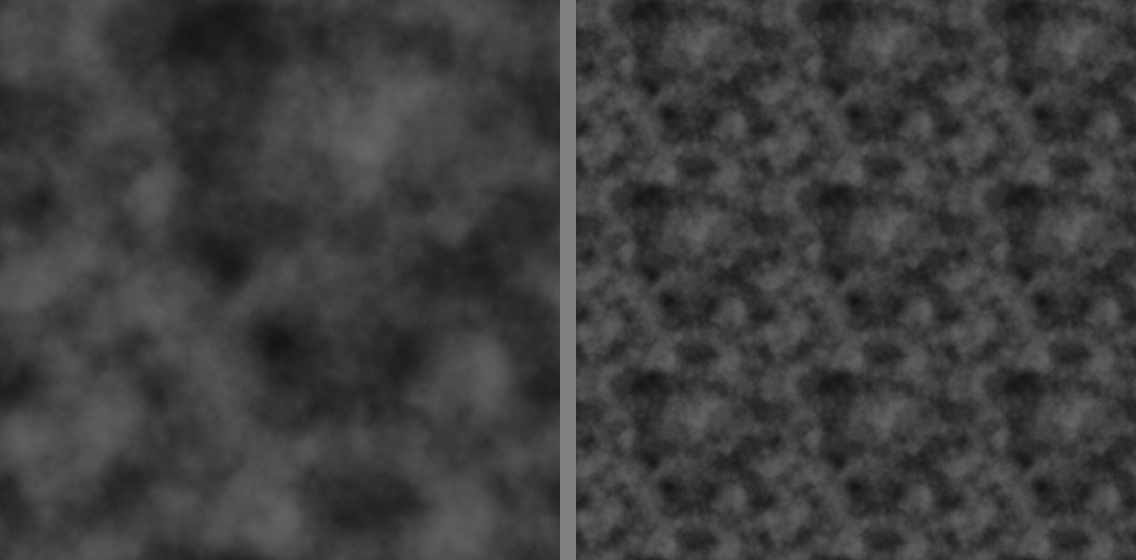
Left, the tile; right, the same tile 3 across and 3 down.
Reproduce this texture procedurally as a Shadertoy shader.

```glsl
// Soft dark grey clouds that tile seamlessly in both directions.
// Each layer scatters smooth light and dark puffs, a few per wrapped grid cell;
// layers of doubling frequency and halving strength add up to smoky detail.

const int LAYERS = 6;
const int PUFFS_PER_CELL = 2;
const float BASE_CELLS = 6.0;     // whole cells across the canvas
const float LAYER_GAIN = 0.5;     // strength of each layer against the last
const float CLOUD_SPREAD = 0.632; // standard deviation of the layered sum
const float MEAN_GREY = 0.237;
const float GREY_CONTRAST = 0.077;
const float GREY_REACH = 0.19;    // furthest tone from the mean

// Integer hash: three random values from 0 to 1 for a cell and a seed.
vec3 hash3(uvec3 v) {
    v = v * 1664525u + 1013904223u;
    v.x += v.y * v.z; v.y += v.z * v.x; v.z += v.x * v.y;
    v ^= v >> 16u;
    v.x += v.y * v.z; v.y += v.z * v.x; v.z += v.x * v.y;
    return vec3(v >> 8u) / float(1 << 24);
}

// Round bump that fades smoothly to zero at distance one.
float puff(vec2 offset) {
    float fade = max(1.0 - dot(offset, offset), 0.0);
    return fade * fade * fade;
}

// Cellular noise: signed puffs from the surrounding cells, wrapped at the edge.
float puffNoise(vec2 uv, float cells, int seed) {
    vec2 p = uv * cells;
    vec2 home = floor(p);
    float sum = 0.0;
    for (int y = -1; y <= 1; y++) {
        for (int x = -1; x <= 1; x++) {
            vec2 cell = home + vec2(x, y);
            uvec2 wrapped = uvec2(mod(cell, cells));
            for (int k = 0; k < PUFFS_PER_CELL; k++) {
                vec3 rnd = hash3(uvec3(wrapped, uint(seed + k)));
                sum += (2.0 * rnd.z - 1.0) * puff(p - cell - rnd.xy);
            }
        }
    }
    return sum;
}

// Layered clouds, scaled to unit spread around zero.
float clouds(vec2 uv, float cells, float gain) {
    float sum = 0.0;
    float strength = 1.0;
    for (int i = 0; i < LAYERS; i++) {
        sum += strength * puffNoise(uv, cells, 11 + i * PUFFS_PER_CELL);
        cells *= 2.0;
        strength *= gain;
    }
    return sum / CLOUD_SPREAD;
}

// Soft limit keeps rare peaks within the grey range.
float greyTone(float density, float mean, float contrast, float reach) {
    return mean + reach * tanh(density * contrast / reach);
}

void mainImage(out vec4 fragColor, in vec2 fragCoord) {
    vec2 uv = fragCoord / iResolution.xy;
    float density = clouds(uv, BASE_CELLS, LAYER_GAIN);
    float grey = greyTone(density, MEAN_GREY, GREY_CONTRAST, GREY_REACH);
    fragColor = vec4(vec3(grey), 1.0);
}
```
